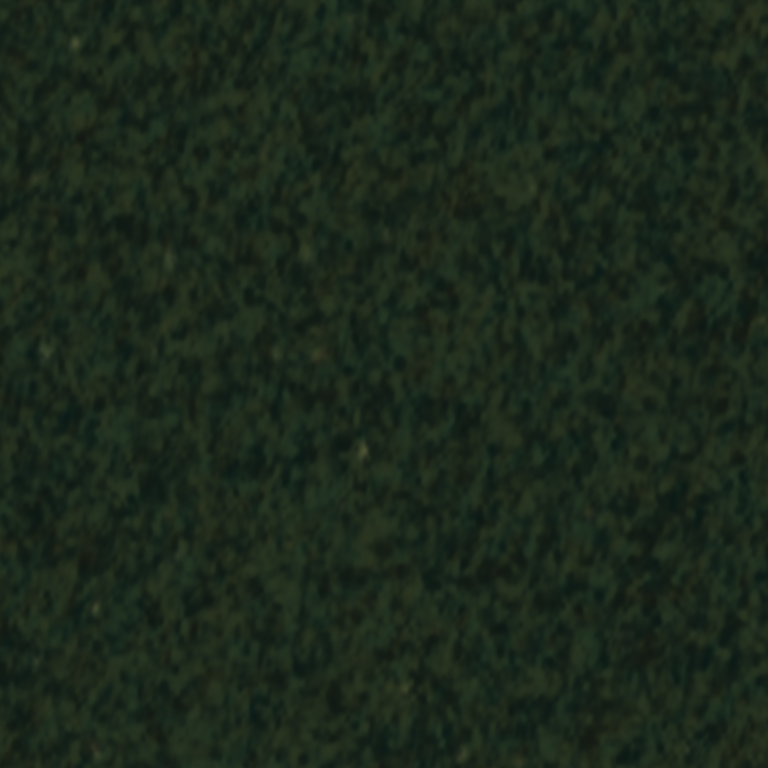
Write a Shadertoy shader that draws this texture.

```glsl
// Dark green mossy felt: soft, slightly upright grains with a few tan flecks.

const vec3 BASE_GREEN   = vec3(0.107, 0.156, 0.106);
const vec3 TONE_SPREAD  = vec3(0.022, 0.025, 0.012);  // one deviation of light
const vec3 HUE_SPREAD   = vec3(0.009, -0.001, -0.004); // olive against blue-green
const vec3 FLECK_TINT   = vec3(0.160, 0.125, 0.080);
const vec2 GRAIN_CELLS  = vec2(76.0, 52.0);  // grains across the canvas
const vec2 HUE_CELLS    = vec2(60.0, 42.0);
const float PATCH_CELLS = 9.0;
const float WARP_CELLS  = 16.0;
const float WARP_AMOUNT = 0.0018;
const float LEAN        = 0.08;
const float FLECK_CELLS = 11.0;
const float FLECK_SHARE = 0.28;
const vec2 FLECK_RADIUS = vec2(0.010, 0.015);

// Integer hash of a lattice cell, giving 0 to 1
float hash(vec2 cell, uint seed) {
    uvec2 q = uvec2(ivec2(cell)) * uvec2(1597334673u, 3812015801u);
    uint h = q.x ^ q.y ^ (seed * 2654435769u);
    h = (h ^ (h >> 16)) * 2146121005u;
    h = (h ^ (h >> 15)) * 2221713035u;
    h ^= h >> 16;
    return float(h >> 8) / 16777216.0;
}

// Smooth value noise, scaled to about unit deviation
float noise(vec2 p, uint seed) {
    vec2 cell = floor(p);
    vec2 f = p - cell;
    f = f * f * (3.0 - 2.0 * f);
    float low  = mix(hash(cell, seed), hash(cell + vec2(1, 0), seed), f.x);
    float high = mix(hash(cell + vec2(0, 1), seed), hash(cell + vec2(1, 1), seed), f.x);
    return (mix(low, high, f.y) - 0.5) * 4.7;
}

mat2 rotation(float angle) {
    float c = cos(angle), s = sin(angle);
    return mat2(c, s, -s, c);
}

// Layered grain at turned angles, so no lattice shows
float grainTone(vec2 p) {
    float tone = 0.66 * noise(rotation(0.22) * p * GRAIN_CELLS, 1u);
    tone += 0.60 * noise(rotation(-0.30) * p * GRAIN_CELLS * 1.3 + 7.3, 2u);
    tone += 0.46 * noise(rotation(0.10) * p * GRAIN_CELLS * 1.9 + 3.1, 3u);
    tone += 0.20 * noise(rotation(0.5) * p * GRAIN_CELLS * 0.5, 4u);
    tone += 0.12 * noise(rotation(0.9) * p * PATCH_CELLS, 5u);
    return tone;
}

// Sparse soft flecks scattered in jittered cells
float fleckAmount(vec2 p) {
    vec2 home = floor(p * FLECK_CELLS);
    float amount = 0.0;
    for (int y = -1; y <= 1; y++) {
        for (int x = -1; x <= 1; x++) {
            vec2 cell = home + vec2(x, y);
            float present = step(hash(cell, 10u), FLECK_SHARE);
            vec2 center = (cell + vec2(hash(cell, 11u), hash(cell, 12u))) / FLECK_CELLS;
            float size = mix(0.6, 1.1, hash(cell, 13u));
            float turn = hash(cell, 14u) - 0.5;
            vec2 d = rotation(turn) * (p - center) / (FLECK_RADIUS * size);
            float strength = mix(0.25, 0.9, pow(hash(cell, 15u), 2.0));
            amount += present * strength * exp(-dot(d, d) * 1.5);
        }
    }
    return amount;
}

void mainImage(out vec4 fragColor, in vec2 fragCoord) {
    vec2 uv = fragCoord / iResolution.y;

    // Lean and gently bend the grain
    vec2 bend = vec2(noise(uv * WARP_CELLS, 20u), noise(uv * WARP_CELLS + 5.7, 21u));
    vec2 p = uv + bend * WARP_AMOUNT;
    p.x -= LEAN * p.y;

    // Light and dark, with slightly compressed extremes
    float tone = grainTone(p);
    tone = 2.6 * tanh(tone / 2.4);

    // Olive to blue-green drift, mostly fine
    float hue = 0.75 * noise(rotation(0.4) * p * HUE_CELLS, 30u)
              + 0.20 * noise(rotation(-0.5) * uv * PATCH_CELLS, 31u);

    vec3 color = BASE_GREEN + TONE_SPREAD * tone + HUE_SPREAD * hue;
    color += FLECK_TINT * fleckAmount(uv + bend * 0.001) * (0.8 + 0.2 * tone);

    fragColor = vec4(clamp(color, 0.0, 1.0), 1.0);
}
```
